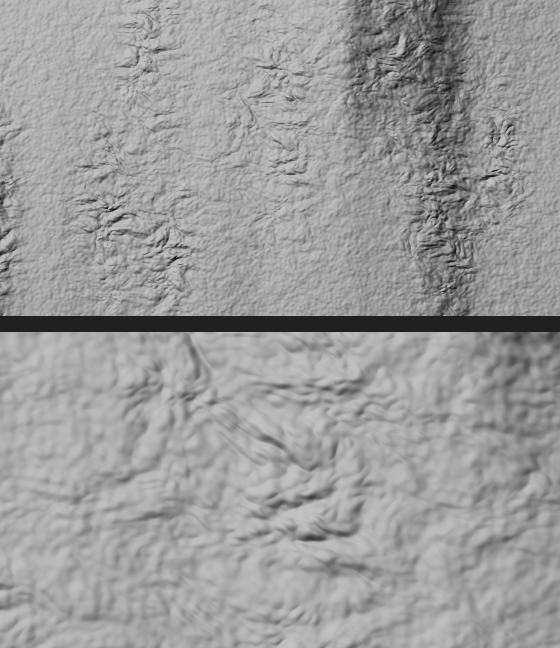
Top: the whole. Bottom: its middle third, enlarged.
Give the GLSL for this texture, as a WebGL 2 fragment shader.

```glsl
#version 300 es
precision highp float;
// Crumpled grey sheet hanging in soft vertical folds under a light from the upper left.
// Billowed gradient noise makes the creases, gathered in elongated patches; fine noise
// adds grain. Broad fold tilt and relief slope combine into one normal, lit by Lambert.

uniform vec2 u_resolution;
out vec4 fragColor;

const vec3 LIGHT = vec3(-0.45, 0.50, 0.74);
const float AMBIENT = 0.09;
const float DIFFUSE = 0.67;
const float CREASE_FREQ = 15.0;      // creases per canvas height
const float CREASE_DEPTH = 0.036;
const float CALM_CREASE = 0.13;      // crease strength outside the patches
const float GRAIN_FREQ = 85.0;
const float GRAIN_DEPTH = 0.0019;
const float SLOPE_STEP = 0.0018;     // half width of the slope filter

// Crumpled patches: centre xy, radius xy, as fractions of the canvas
const int PATCHES = 8;
const vec4 PATCH[PATCHES] = vec4[PATCHES](
  vec4(0.19, 0.30, 0.06, 0.28), vec4(0.30, 0.22, 0.05, 0.30),
  vec4(0.49, 0.62, 0.08, 0.33), vec4(0.70, 0.87, 0.09, 0.34),
  vec4(0.79, 0.38, 0.06, 0.50), vec4(0.89, 0.50, 0.05, 0.26),
  vec4(0.00, 0.32, 0.03, 0.32), vec4(0.26, 0.85, 0.06, 0.20));

// Integer hash giving a gradient vector in [-1, 1]
vec2 hashGradient(vec2 cell) {
  uvec2 v = uvec2(ivec2(cell)) * 1664525u + 1013904223u;
  v.x += v.y * 1664525u;
  v.y += v.x * 1664525u;
  v ^= v >> 16u;
  v.x += v.y * 1664525u;
  v.y += v.x * 1664525u;
  v ^= v >> 16u;
  return vec2(v & 65535u) / 32767.5 - 1.0;
}

float noise(vec2 p) {
  vec2 i = floor(p), f = p - i;
  vec2 w = f * f * f * (f * (f * 6.0 - 15.0) + 10.0);
  vec2 e = vec2(0.0, 1.0);
  float a = dot(hashGradient(i), f);
  float b = dot(hashGradient(i + e.yx), f - e.yx);
  float c = dot(hashGradient(i + e.xy), f - e.xy);
  float d = dot(hashGradient(i + e.yy), f - e.yy);
  return mix(mix(a, b, w.x), mix(c, d, w.x), w.y);
}

// Sharp valleys between rounded swellings
float creases(vec2 p) {
  vec2 q = mat2(0.80, 0.30, -0.22, 1.12) * p * CREASE_FREQ;
  q += 0.55 * vec2(noise(q * 0.7 + 31.0), noise(q * 0.7 + 67.0));
  float sum = 0.0, gain = 1.0;
  for (int i = 0; i < 3; i++) {
    float n = noise(q);
    sum += gain * sqrt(n * n + 0.002);
    q = mat2(1.62, 1.22, -1.22, 1.62) * q + 17.3;
    gain *= 0.45;
  }
  return sum;
}

float relief(vec2 p, float crumple) {
  float grain = noise(p * GRAIN_FREQ) + 1.4 * noise(p * GRAIN_FREQ * 0.47 + 9.0);
  return CREASE_DEPTH * crumple * creases(p) + GRAIN_DEPTH * grain;
}

// Strength of the creases at a place on the canvas
float crumpleAmount(vec2 uv, vec2 p) {
  vec2 drift = 0.03 * vec2(noise(p * 5.0 + 3.0), noise(p * 5.0 + 43.0));
  float calm = 1.0;
  for (int i = 0; i < PATCHES; i++) {
    vec2 d = (uv + drift - PATCH[i].xy) / PATCH[i].zw;
    calm *= 1.0 - 0.9 * exp(-dot(d, d));
  }
  float uneven = 0.9 + 0.8 * noise(p * vec2(7.0, 3.5) + 12.0);
  return CALM_CREASE + (1.0 - calm) * uneven;
}

float band(float x, float centre, float radius) {
  float d = (x - centre) / radius;
  return exp(-d * d);
}

// Lean of the sheet in its broad vertical folds
vec2 foldTilt(vec2 uv, vec2 p) {
  float x = uv.x + 0.025 * noise(p * vec2(3.0, 2.2) + 5.0);
  float upper = smoothstep(0.42, 0.75, uv.y);
  float rightSide = smoothstep(0.59, 0.66, x);
  float shaded = smoothstep(0.61, 0.645, x) * (1.0 - smoothstep(0.78, 0.86, x));
  float streak = band(x, 0.80 + 0.02 * (0.5 - uv.y), 0.045);
  float leftEdge = band(x, 0.0, 0.035) * (1.0 - smoothstep(0.4, 0.8, uv.y));
  float ripple = noise(p * vec2(6.0, 1.1) + 21.0);
  vec2 tilt = vec2(-0.16, 0.30) + vec2(0.26, -0.12) * rightSide;
  tilt += vec2(0.26, -0.06) * shaded * upper;
  tilt += vec2(0.40, -0.08) * streak;
  tilt.x += 0.16 * upper * band(x, 0.645, 0.02) + 0.30 * leftEdge;
  tilt += vec2(0.12, -0.16) * (1.0 - uv.y) * (1.0 - rightSide);
  return tilt + vec2(0.22, -0.06) * ripple;
}

void main() {
  vec2 uv = gl_FragCoord.xy / u_resolution;
  vec2 p = gl_FragCoord.xy / u_resolution.y;
  float crumple = crumpleAmount(uv, p);

  // Slope of the relief by central differences
  vec2 e = vec2(SLOPE_STEP, 0.0);
  vec2 slope = vec2(relief(p + e.xy, crumple) - relief(p - e.xy, crumple),
                    relief(p + e.yx, crumple) - relief(p - e.yx, crumple)) / (2.0 * SLOPE_STEP);

  vec3 normal = normalize(vec3(foldTilt(uv, p) - slope, 1.0));
  float tone = AMBIENT + DIFFUSE * max(dot(normal, normalize(LIGHT)), 0.0);
  fragColor = vec4(vec3(tone), 1.0);
}
```
